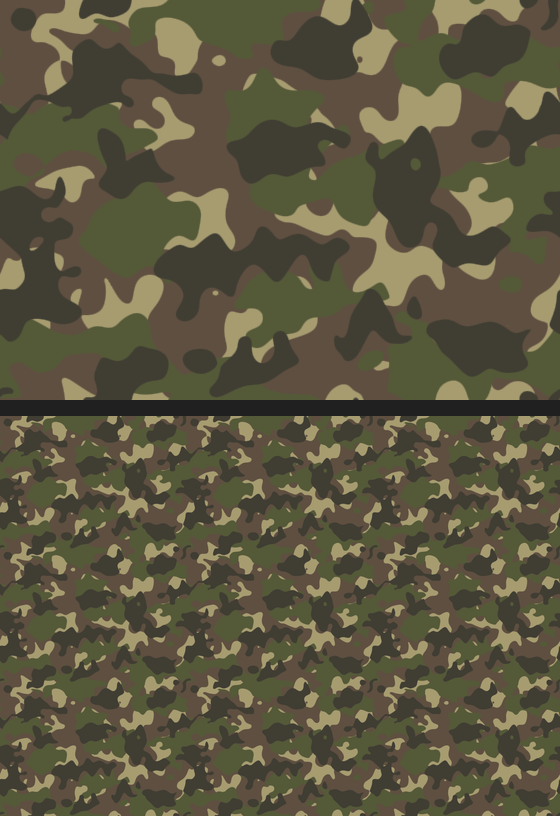
Top, the tile; bottom, the same tile 3 across and 3 down.
Reproduce this pattern procedurally as a Shadertoy shader.

```glsl
const float PI = 3.14159;
const float ASPECT = 1.4;      // tile width over tile height
const int WAVE_COUNT = 14;

const vec3 TAN   = vec3(0.65, 0.61, 0.44);
const vec3 BROWN = vec3(0.37, 0.31, 0.25);
const vec3 GREEN = vec3(0.33, 0.35, 0.22);
const vec3 DARK  = vec3(0.25, 0.24, 0.20);

vec3 hash3(float n) {
    vec3 p = fract(vec3(n) * vec3(0.1031, 0.1030, 0.0973));
    p += dot(p, p.yzx + 33.33);
    return fract((p.xxy + p.yzz) * p.zyx);
}

// Wrapping noise of unit variance: cosine waves with whole cycle counts.
// freq is in cycles per tile height, stretch lengthens features sideways.
float waveNoise(vec2 uv, float seed, float freq, float stretch) {
    float sum = 0.0;
    for (int i = 0; i < WAVE_COUNT; i++) {
        vec3 rnd = hash3(seed * 37.0 + float(i) + 1.0);
        float angle = PI * (float(i) + rnd.x) / float(WAVE_COUNT);
        float radius = freq * mix(0.65, 1.35, rnd.y);
        vec2 cycles = round(radius * vec2(cos(angle) * ASPECT / stretch, sin(angle)));
        sum += cos(2.0 * PI * (dot(cycles, uv) + rnd.z));
    }
    return sum * sqrt(2.0 / float(WAVE_COUNT));
}

// Large blobs whose outlines are pushed into rounded lobes
float blobField(vec2 uv, float seed, float freq, float stretch, float lobeFreq, float lobeSize) {
    vec2 push = vec2(waveNoise(uv, seed + 1.0, lobeFreq, 1.0),
                     waveNoise(uv, seed + 2.0, lobeFreq, 1.0));
    vec2 warped = uv + lobeSize * push / vec2(ASPECT, 1.0);
    float ripple = waveNoise(uv, seed + 3.0, lobeFreq * 1.1, 1.0);
    return (waveNoise(warped, seed, freq, stretch) + 0.15 * ripple) / sqrt(1.0225);
}

// Coverage of the area above a level, with a one-sample soft edge
float coverage(float field, float level) {
    return clamp(0.5 + (field - level) / max(fwidth(field) * 1.2, 1e-4), 0.0, 1.0);
}

void mainImage(out vec4 fragColor, in vec2 fragCoord) {
    vec2 uv = fragCoord / iResolution.xy;

    float brownField = blobField(uv, 11.0, 4.2, 1.15, 7.5, 0.018);
    float greenField = blobField(uv, 23.0, 3.1, 1.25, 7.5, 0.020);
    float darkField  = blobField(uv, 42.0, 3.8, 1.30, 8.0, 0.020);

    // Layers from the bottom up; levels set the share of each colour
    vec3 color = TAN;
    color = mix(color, BROWN, coverage(brownField, -0.43));
    color = mix(color, GREEN, coverage(greenField, 0.38));
    color = mix(color, DARK, coverage(darkField, 0.64));

    fragColor = vec4(color, 1.0);
}
```
